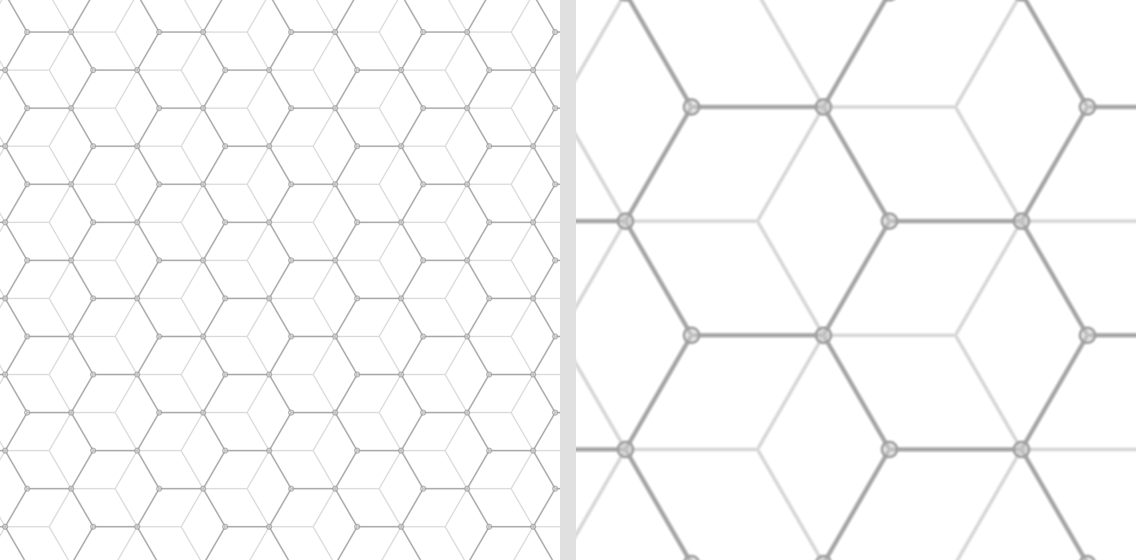
Left: the whole. Right: its middle third, enlarged.
Give the GLSL for this pattern, as a Shadertoy shader.

```glsl
// A honeycomb of thin grey lines with small rings at every joint; three pale
// spokes inside each hexagon make it read as a stack of cubes.
// Each point is moved into its nearest hexagon, folded, and measured to segments.

const vec2 CELL = vec2(0.2357, 0.1359);         // spacing of hexagon columns and rows
const vec2 FIRST_CENTER = vec2(0.0878, 0.8748);

const vec3 PAPER = vec3(1.0);
const vec3 EDGE_GREY = vec3(0.65);
const vec3 SPOKE_GREY = vec3(0.84);
const vec3 RING_GREY = vec3(0.62);
const vec3 RING_FILL = vec3(0.84);

const float EDGE_WIDTH = 0.0026;
const float SPOKE_WIDTH = 0.0021;
const float RING_WIDTH = 0.0017;
const float RING_RADIUS = 0.0044;

float segmentDistance(vec2 p, vec2 a, vec2 b) {
    vec2 ab = b - a;
    float t = clamp(dot(p - a, ab) / dot(ab, ab), 0.0, 1.0);
    return length(p - a - ab * t);
}

// Position relative to the nearest hexagon center
vec2 hexLocal(vec2 p, vec2 cell) {
    vec2 a = (fract(p / cell + 0.5) - 0.5) * cell;
    vec2 b = (fract(p / cell) - 0.5) * cell;
    return dot(a, a) < dot(b, b) ? a : b;
}

// Coverage of the region where d is negative
float fillMask(float d, float soft) {
    return 1.0 - smoothstep(-soft, soft, d);
}

float strokeMask(float d, float width, float soft) {
    return fillMask(abs(d) - 0.5 * width, soft);
}

void mainImage(out vec4 fragColor, in vec2 fragCoord) {
    vec2 uv = fragCoord / iResolution.y;
    float soft = max(0.8 / iResolution.y, 0.0013);

    // The hexagon and its spokes mirror across the horizontal axis
    vec2 p = hexLocal(uv - FIRST_CENTER, CELL);
    p.y = abs(p.y);

    vec2 topRight = CELL * vec2(1.0 / 6.0, 0.5);
    vec2 topLeft = topRight * vec2(-1.0, 1.0);
    vec2 right = vec2(CELL.x / 3.0, 0.0);
    vec2 left = -right;

    float spoke = min(segmentDistance(p, vec2(0.0), left),
                      segmentDistance(p, vec2(0.0), topRight));
    float edge = min(segmentDistance(p, topLeft, topRight),
                 min(segmentDistance(p, topRight, right),
                     segmentDistance(p, topLeft, left)));
    float joint = min(min(distance(p, topLeft), distance(p, topRight)),
                      min(distance(p, left), distance(p, right)));
    float ring = joint - RING_RADIUS;

    // Lines first, then the translucent rings over them
    vec3 color = mix(PAPER, SPOKE_GREY, strokeMask(spoke, SPOKE_WIDTH, soft));
    color = mix(color, EDGE_GREY, strokeMask(edge, EDGE_WIDTH, soft));
    color = mix(color, RING_FILL, 0.55 * fillMask(ring, soft));
    color = mix(color, RING_GREY, 0.9 * strokeMask(ring, RING_WIDTH, soft));

    fragColor = vec4(color, 1.0);
}
```
